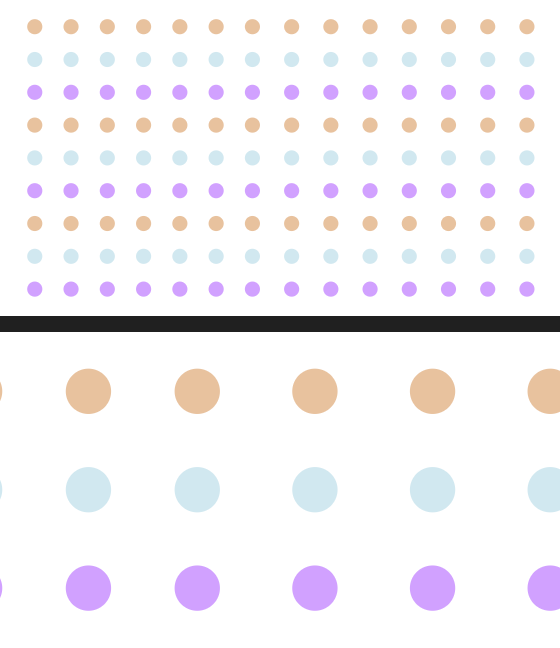
Top: the whole. Bottom: its middle third, enlarged.
Give the GLSL for this pattern, as a WebGL 1 fragment shader.

```glsl
precision highp float;

uniform vec2 u_resolution;

// Column pitch is tighter left of the seventh dot than right of it.
float nearestColumnX(float x) {
    float t = x < 0.7986 ? (x - 0.110) / 0.1148 : 6.0 + (x - 0.7986) / 0.1241;
    float column = clamp(floor(t + 0.5), 0.0, 13.0);
    return 0.110 + 0.1148 * column + 0.0093 * max(column - 6.0, 0.0);
}

// Rows cycle through tan, pale blue and violet from the top down.
vec3 rowColor(float row) {
    float phase = mod(row, 3.0);
    vec3 tan_ = vec3(0.91, 0.76, 0.62);
    vec3 paleBlue = vec3(0.82, 0.91, 0.94);
    vec3 violet = vec3(0.82, 0.63, 1.0);
    return phase < 0.5 ? tan_ : (phase < 1.5 ? paleBlue : violet);
}

void main() {
    // Canvas heights, with y measured down from the top.
    vec2 p = gl_FragCoord.xy / u_resolution.y;
    p.y = 1.0 - p.y;

    float row = clamp(floor((p.y - 0.0845) / 0.1038 + 0.5), 0.0, 8.0);
    vec2 center = vec2(nearestColumnX(p.x), 0.0845 + 0.1038 * row);

    // Disc with a one-pixel soft edge.
    float edge = length(p - center) - 0.0239;
    float coverage = clamp(0.5 - edge * u_resolution.y, 0.0, 1.0);

    gl_FragColor = vec4(mix(vec3(1.0), rowColor(row), coverage), 1.0);
}
```
